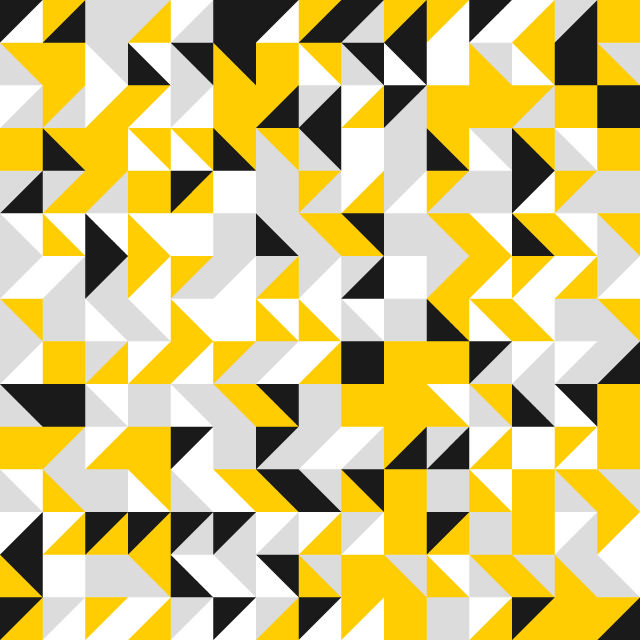
A three.js fragment shader for this pattern:

```glsl
// Geometric mosaic: a 15 by 15 grid of squares, each cut along a diagonal
// into two triangles. The cut leans right and left on alternate rows, and
// a hash gives every triangle one of four flat colours by weighted chance.

varying vec2 vUv;

const float CELLS = 15.0;   // squares across and down
const float SEED = 7.0;     // selects the colour arrangement
const int SUBSAMPLES = 4;   // smoothing samples per axis

const vec3 YELLOW = vec3(1.0, 0.804, 0.008);
const vec3 GREY = vec3(0.863);
const vec3 WHITE = vec3(1.0);
const vec3 BLACK = vec3(0.102);

// Share of the triangles in each colour; black takes the rest
const float YELLOW_SHARE = 0.36;
const float GREY_SHARE = 0.29;
const float WHITE_SHARE = 0.215;

float hash(vec3 p) {
  p = fract(p * 0.1031);
  p += dot(p, p.zyx + 31.32);
  return fract((p.x + p.y) * p.z);
}

// Weighted pick from the palette for a value in 0..1
vec3 pickColour(float chance) {
  if (chance < YELLOW_SHARE) return YELLOW;
  chance -= YELLOW_SHARE;
  if (chance < GREY_SHARE) return GREY;
  chance -= GREY_SHARE;
  return chance < WHITE_SHARE ? WHITE : BLACK;
}

vec3 mosaic(vec2 uv) {
  vec2 grid = uv * CELLS;
  vec2 cell = floor(grid);
  vec2 local = fract(grid);

  // Even rows are cut bottom left to top right, odd rows are mirrored
  if (mod(cell.y, 2.0) > 0.5) local.x = 1.0 - local.x;
  float upperHalf = step(local.x, local.y);

  return pickColour(hash(vec3(cell + 1.0, upperHalf * 17.0 + SEED)));
}

void main() {
  vec2 stepX = dFdx(vUv);
  vec2 stepY = dFdy(vUv);

  // Average over the pixel footprint to smooth every edge
  vec3 total = vec3(0.0);
  for (int i = 0; i < SUBSAMPLES; i++) {
    for (int j = 0; j < SUBSAMPLES; j++) {
      vec2 offset = (vec2(i, j) + 0.5) / float(SUBSAMPLES) - 0.5;
      total += mosaic(vUv + offset.x * stepX + offset.y * stepY);
    }
  }
  gl_FragColor = vec4(total / float(SUBSAMPLES * SUBSAMPLES), 1.0);
}
```
